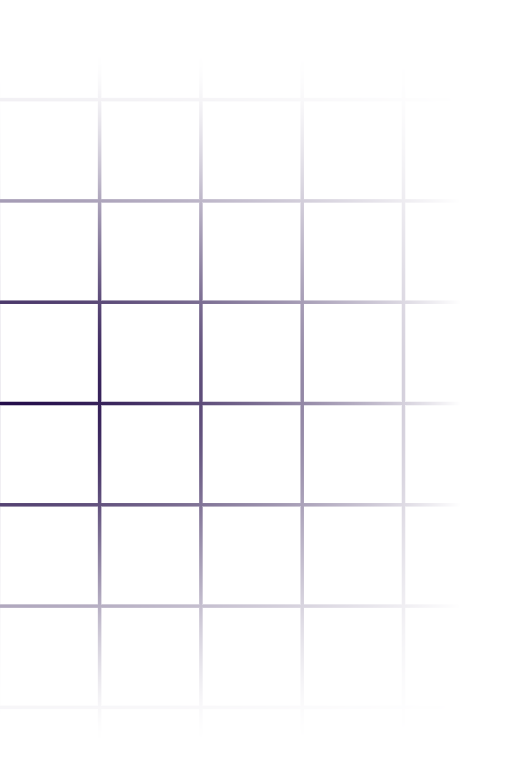
Give the GLSL for this background, as a WebGL 1 fragment shader.

```glsl
precision highp float;
// A square grid of thin violet lines on white. The ink is strongest at the
// left edge near mid-height and fades out towards the right, top and bottom.
// Lengths are fractions of the canvas height.

uniform vec2 u_resolution;

const vec3 PAPER = vec3(1.0);
const vec3 INK = vec3(0.14, 0.05, 0.29);
const float CELL = 0.1319;
const float FIRST_LINE = 0.1297;
const float LINE_WIDTH = 0.0046;

// Distance from each coordinate to its nearest repeated line.
vec2 lineDistance(vec2 p, float offset, float spacing) {
  return abs(mod(p - offset + 0.5 * spacing, spacing) - 0.5 * spacing);
}

// Antialiased coverage of a stroke, softened over one pixel.
float stroke(float dist, float width, float pixel) {
  return clamp((0.5 * width - dist) / pixel + 0.5, 0.0, 1.0);
}

// Slow falloff from the left edge that reaches zero at the given extent.
float sideFade(float x, float extent) {
  return 1.0 - pow(clamp(x / extent, 0.0, 1.0), 1.6);
}

// Smooth falloff above and below a centre height.
float verticalFade(float y, float centre, float extent) {
  return 1.0 - smoothstep(0.0, extent, abs(y - centre));
}

void main() {
  float pixel = 1.0 / u_resolution.y;
  vec2 p = gl_FragCoord.xy * pixel;
  p.y = 1.0 - p.y; // measure the grid down from the top

  // Grid lines
  vec2 dist = lineDistance(p, FIRST_LINE, CELL);
  float grid = stroke(min(dist.x, dist.y), LINE_WIDTH, pixel);

  // Fading ink
  float fade = sideFade(p.x, 0.6) * verticalFade(p.y, 0.518, 0.456);

  gl_FragColor = vec4(mix(PAPER, INK, grid * fade), 1.0);
}
```
